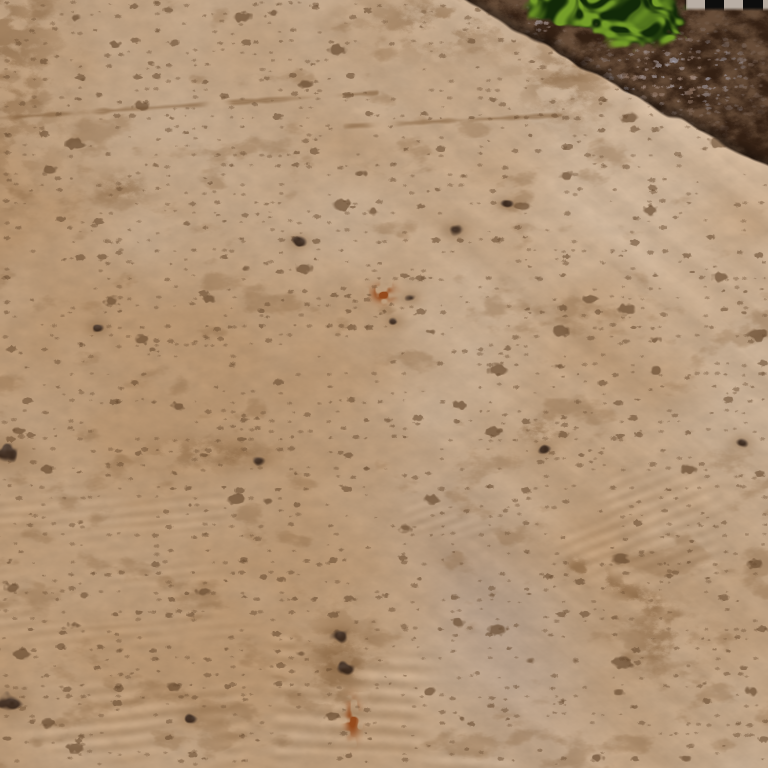
Reproduce this texture procedurally as a Shadertoy shader.

```glsl
const vec3 PALE = vec3(.765, .665, .56);
const vec3 TAN = vec3(.71, .575, .435);
const vec3 LILAC = vec3(.69, .605, .535);
const vec3 STAIN = vec3(.5, .36, .22);
const vec3 RUST = vec3(.58, .29, .11);
const vec3 DIRT = vec3(.19, .125, .085);
const vec3 SOIL = vec3(.4, .3, .22);
const vec3 SOIL_DARK = vec3(.2, .125, .075);
const vec2 EDGE_START = vec2(.6, 1);
const float EDGE_SLOPE = -.548;

// Clods: centre, radius
const vec3 CLODS[14] = vec3[14](
  vec3(.336, .4, .009), vec3(.443, .172, .011), vec3(.448, .13, .012), vec3(.013, .086, .015),
  vec3(.008, .41, .018), vec3(.966, .423, .008), vec3(.661, .734, .008), vec3(.388, .685, .008),
  vec3(.592, .701, .009), vec3(.513, .581, .007), vec3(.708, .414, .007), vec3(.126, .573, .007),
  vec3(.535, .612, .007), vec3(.247, .064, .008));
// Stains: centre, radii
const vec4 STAINS[8] = vec4[8](
  vec4(.86, .167, .055, .045), vec4(.7, .44, .035, .018), vec4(.16, .755, .035, .02), vec4(.44, .14, .04, .07),
  vec4(.74, .9, .06, .06), vec4(.57, .97, .1, .04), vec4(0, .93, .08, .18), vec4(.27, .41, .08, .02));

float hash(vec2 p) {
  return fract(sin(dot(p, vec2(127.1, 311.7))) * 43758.5);
}

float noise(vec2 p) {
  vec2 i = floor(p), f = fract(p);
  f *= f * (3. - 2. * f);
  return mix(mix(hash(i), hash(i + vec2(1, 0)), f.x),
             mix(hash(i + vec2(0, 1)), hash(i + 1.), f.x), f.y);
}

float fbm(vec2 p) {
  float sum = 0., amp = .5;
  for (int i = 0; i < 5; i++) {
    sum += amp * noise(p);
    p = mat2(1.6, 1.2, -1.2, 1.6) * p + 7.3;
    amp *= .5;
  }
  return sum;
}

float blob(vec2 p, vec2 centre, vec2 radius) {
  vec2 d = (p - centre) / radius;
  return exp(-dot(d, d));
}

float box(vec2 p, vec2 lo, vec2 hi, float soft) {
  vec2 s = smoothstep(lo - soft, lo + soft, p) * (1. - smoothstep(hi - soft, hi + soft, p));
  return s.x * s.y;
}

// One random speck per occupied cell
float specks(vec2 p, float cells, float density, float px) {
  vec2 q = p * cells, id = floor(q);
  vec2 centre = .3 + .4 * vec2(hash(id + 3.1), hash(id + 17.7));
  float radius = mix(.07, .22, hash(id + 41.3)), soft = max(px * cells, .05);
  float d = length((fract(q) - centre) * vec2(.75, 1.2)) + .12 * (noise(q * 9.) - .5);
  return step(hash(id + 71.9), density) * (1. - smoothstep(radius - soft, radius + soft, d));
}

float crack(vec2 p, vec2 a, vec2 b, float width) {
  vec2 ab = b - a;
  float t = clamp(dot(p - a, ab) / dot(ab, ab), 0., 1.);
  float d = length(p - a - ab * t) + .003 * (noise(p * 60.) - .5);
  return 1. - smoothstep(0., width, abs(d));
}

float ridges(vec2 p, float slope, float period) {
  return sin(6.2832 * (p.y - slope * p.x + .004 * noise(p * vec2(14, 30))) / period);
}

vec3 slab(vec2 p, float px) {
  float warm = .62 - .65 * (p.x - .4) - .35 * (p.y - .5) + 1.5 * (fbm(p * vec2(5, 7)) - .5);
  vec3 col = mix(PALE, TAN, clamp(warm, 0., 1.));
  col = mix(col, LILAC, .75 * blob(p + vec2(.35 * (p.y - .18), 0), vec2(.645, .18), vec2(.085, .16)));
  col += .03 * blob(p, vec2(.88, .74), vec2(.25, .18));

  // Wheel streaks and grain
  float streak = fbm(vec2((p.x + p.y * 1.25) * 24., p.y * 3.));
  col += .1 * (streak - .48) * smoothstep(.2, .8, p.x);
  col *= .95 + .1 * fbm(p * vec2(60, 90));

  // Brushed ridges
  float rows = .9 * ridges(p, .1, .019) * box(p, vec2(-.1), vec2(.315, .11), .02);
  rows += .5 * ridges(p, .1, .0145) * box(p, vec2(-.1, .16), vec2(.32, .37), .03);
  rows += ridges(p, -.06, .021) * box(p, vec2(.355, -.1), vec2(.67 - .75 * p.y, .18), .02);
  rows += .6 * ridges(p, .38, .017) * box(p, vec2(.73, .25), vec2(.93, .38), .03);
  rows += .5 * ridges(p, .35, .015) * box(p, vec2(.53, .305), vec2(.65, .35), .015);
  col += .042 * rows * smoothstep(.25, .6, noise(p * vec2(12, 24)));

  // Joints and stains
  float joint = crack(p, vec2(-.02, .845), vec2(.49, .879), .005) + crack(p, vec2(.45, .836), vec2(.73, .85), .005);
  col = mix(col, STAIN, .55 * joint * smoothstep(.15, .6, noise(p * 28.)));
  float stain = .9 * crack(p, vec2(.75, .262), vec2(.85, .215), .022);
  for (int i = 0; i < 8; i++) stain += .75 * blob(p, STAINS[i].xy, STAINS[i].zw);
  col = mix(col, STAIN, .65 * min(stain, 1.) * smoothstep(.38, .64, fbm(p * vec2(45, 65))));
  col = mix(col, STAIN, .3 * smoothstep(.6, .76, fbm(p * vec2(18, 30) + 4.)));
  float rust = blob(p, vec2(.499, .618), vec2(.013, .01)) + .8 * blob(p, vec2(.459, .063), vec2(.009, .022));
  col = mix(col, RUST, min(1., 1.5 * rust * smoothstep(.25, .6, noise(p * 130.))));

  // Grit and clods
  for (float i = 0.; i < 4.; i++) {
    float grit = specks(p + .37 * i, 24. + 19. * i, .12 + .02 * i, px);
    col = mix(col, mix(STAIN, DIRT, .35), grit * (.65 - .1 * i));
  }
  for (int i = 0; i < 14; i++) {
    vec2 d = (p - CLODS[i].xy) * vec2(.9, 1.25);
    float r = CLODS[i].z, lump = length(d) + .8 * r * (noise(p * 110.) - .5);
    col = mix(col, STAIN, .35 * exp(-dot(d, d) / (3. * r * r)));
    vec3 tone = DIRT + .16 * noise(p * 190.) * smoothstep(-r, r, d.y);
    col = mix(col, tone, .9 - .9 * smoothstep(.55 * r - px, .95 * r + px, lump));
  }
  return col;
}

vec3 verge(vec2 p, float px) {
  vec3 col = mix(SOIL_DARK, SOIL, smoothstep(.25, .7, fbm(p * vec2(42, 60))));
  // Litter
  float litter = blob(p, vec2(.88, .9), vec2(.1, .05)) + blob(p, vec2(.71, .975), vec2(.03, .02));
  for (float i = 0.; i < 3.; i++) {
    vec3 tone = mix(vec3(.6, .48, .4), vec3(.68, .69, .76), noise(p * 50.));
    col = mix(col, tone, .75 * min(litter, 1.) * specks(p + .23 * i, 45. + 20. * i, .6, px));
  }
  // Leafy plant
  float bush = blob(p, vec2(.835, .978), vec2(.062, .038)) + .9 * blob(p, vec2(.735, .99), vec2(.055, .022));
  float leaf = noise(p * vec2(85, 100) + 3. * noise(p * 35.));
  vec3 green = mix(vec3(.07, .16, .03), vec3(.46, .62, .16), smoothstep(.2, .85, leaf));
  col = mix(col, green, smoothstep(.3, .5, bush + .35 * (leaf - .5)));
  // Posts
  vec3 post = mix(vec3(.72, .68, .64), vec3(.05), step(.5, fract((p.x - .893) * 20.)));
  return mix(col, post, box(p, vec2(.893, .988), vec2(1.1), .002 + px));
}

void mainImage(out vec4 fragColor, in vec2 fragCoord) {
  vec2 p = fragCoord / iResolution.xy;
  float px = 1. / iResolution.y;
  float edgeY = EDGE_START.y + EDGE_SLOPE * (p.x - EDGE_START.x) + .01 * (noise(p * 45.) - .5);
  float depth = (p.y - edgeY) / length(vec2(1, EDGE_SLOPE));
  vec3 col = slab(p, px) + .05 * exp(-abs(depth) * 70.);
  vec3 ground = verge(p, px) * mix(.65, 1., smoothstep(0., .018, depth));
  fragColor = vec4(mix(col, ground, smoothstep(-px - .001, px + .001, depth)), 1);
}
```
